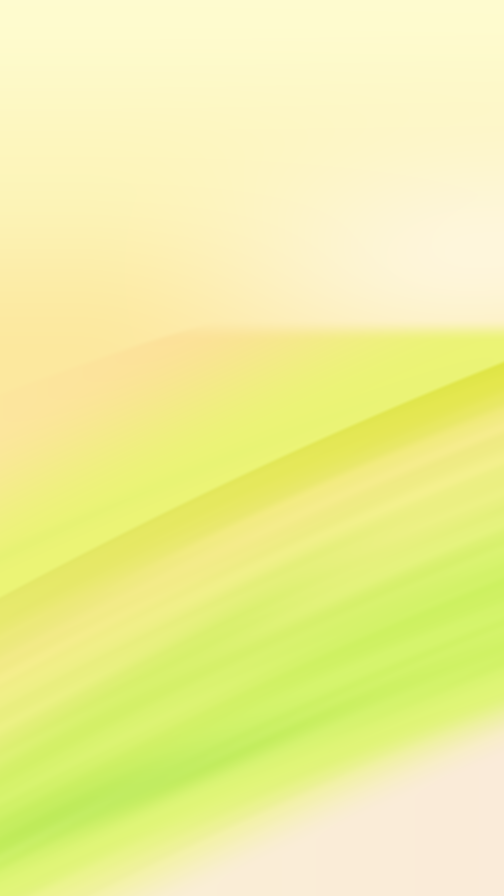
Give the GLSL for this background, as a Shadertoy shader.

```glsl
// Soft silk-like background: a warm pale sky with a cream glow, a peach fold,
// and a diagonal sheet of lime bands. Layers are blended by smooth distances
// to slanted curves; stretched noise adds faint streaks along the sheet.

float hash(vec2 p) {
    return fract(sin(dot(p, vec2(127.1, 311.7))) * 43758.545);
}

float noise(vec2 p) {
    vec2 i = floor(p), f = fract(p);
    f = f * f * (3.0 - 2.0 * f);
    return mix(mix(hash(i), hash(i + vec2(1, 0)), f.x),
               mix(hash(i + vec2(0, 1)), hash(i + vec2(1, 1)), f.x), f.y);
}

// Soft bell of the given width around zero
float bell(float d, float width) {
    return exp(-d * d / (width * width));
}

vec3 skyColor(vec2 p) {
    vec3 c = mix(vec3(0.99, 0.91, 0.62), vec3(0.99, 0.96, 0.73), smoothstep(0.60, 0.82, p.y));
    c = mix(c, vec3(0.995, 0.985, 0.81), smoothstep(0.78, 1.0, p.y));
    // Cream glow at the right
    float glow = smoothstep(0.15, 0.95, p.x) * bell(p.y - 0.69 - 0.03 * p.x, 0.13);
    return mix(c, vec3(0.995, 0.965, 0.87), 0.95 * glow);
}

// Peach fold turning lime as it nears the ridge
vec3 foldColor(vec2 p, float above) {
    vec3 c = mix(vec3(0.99, 0.905, 0.62), vec3(0.99, 0.88, 0.60), bell(p.x - 0.45, 0.35));
    c = mix(c, vec3(0.92, 0.955, 0.46), 1.0 - smoothstep(0.03, 0.20, above));
    float crease = bell(above - 0.045 + 0.04 * p.x, 0.009);
    return mix(c, vec3(0.87, 0.94, 0.43), 0.35 * crease * (1.0 - p.x));
}

// Bands of the sheet, by depth below the ridge
vec3 sheetColor(vec2 p, float depth) {
    vec3 ridge = mix(vec3(0.92, 0.92, 0.45), vec3(0.88, 0.90, 0.28), p.x);
    vec3 c = mix(ridge, vec3(0.95, 0.92, 0.53), smoothstep(0.015, 0.075, depth));
    c = mix(c, vec3(0.93, 0.94, 0.52), smoothstep(0.07, 0.13, depth));
    c = mix(c, vec3(0.82, 0.95, 0.40), smoothstep(0.12, 0.25, depth));

    // Upper green streak, pale wedge, and deep green fold
    float streak = bell(depth - 0.21 + 0.10 * p.x, 0.035) * smoothstep(0.85, 0.4, p.x + 0.0);
    c = mix(c, vec3(0.81, 0.94, 0.38), 0.55 * streak);
    float wedge = bell(depth - 0.235, 0.025) * bell(p.x - 0.35, 0.25);
    c = mix(c, vec3(0.88, 0.95, 0.46), 0.55 * wedge);
    float deep = bell(depth - 0.275 - 0.07 * p.x, 0.032) * bell(p.x - 0.25, 0.38);
    c = mix(c, vec3(0.74, 0.92, 0.37), 0.85 * deep);

    // Pale lower hem and cream corner
    float hem = depth - 0.04 * p.x;
    c = mix(c, vec3(0.88, 0.96, 0.47), smoothstep(0.285, 0.335, hem));
    c = mix(c, vec3(0.94, 0.95, 0.60), smoothstep(0.325, 0.375, hem));
    vec3 cream = mix(vec3(0.98, 0.94, 0.83), vec3(0.98, 0.92, 0.85), p.x);
    float corner = smoothstep(0.365, 0.445, depth);

    // Fine streaks
    float grain = noise(vec2(p.x * 1.5, depth * 55.0)) + 0.5 * noise(vec2(p.x * 2.0, depth * 110.0));
    c += vec3(0.035, 0.015, 0.05) * (grain - 0.75);
    return mix(c, cream, corner);
}

void mainImage(out vec4 fragColor, in vec2 fragCoord) {
    vec2 p = fragCoord / iResolution.xy;
    float above = p.y - (0.333 + 0.263 * p.x + 0.04 * p.x * (1.0 - p.x));

    // Fold top: a crisp slope at the left, a soft level edge at the right
    float slope = 0.56 + 0.21 * p.x - 0.04 * p.x * p.x;
    float inFold = 1.0 - smoothstep(-0.004, 0.004, p.y - slope);
    inFold *= 1.0 - smoothstep(0.618, 0.645, p.y);

    vec3 color = mix(skyColor(p), foldColor(p, above), inFold);
    float inSheet = 1.0 - smoothstep(-0.003, 0.003, above);
    color = mix(color, sheetColor(p, max(-above, 0.0)), inSheet);
    fragColor = vec4(clamp(color, 0.0, 1.0), 1.0);
}
```
